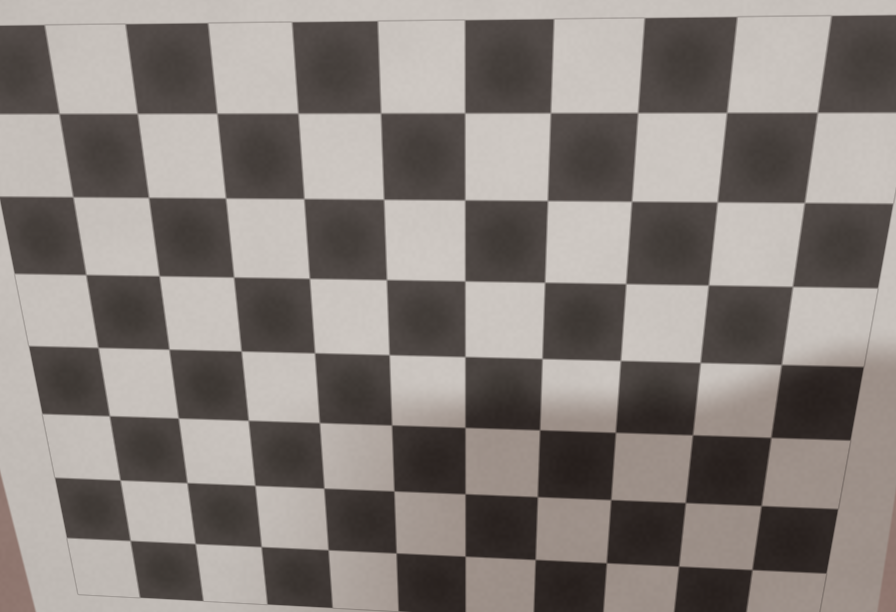
Give the GLSL for this pattern, as a Shadertoy shader.

```glsl
// A printed checkerboard, 11 by 8 squares, seen at a slant on a sheet of paper.
// A homography carries the canvas into board units, where triangle waves give the
// squares; a soft shadow, uneven ink and faint paper mottling are laid on top.

const vec2 BOARD_SIZE = vec2(11.0, 8.0);
const vec3 PAPER_LIT = vec3(0.785, 0.762, 0.742);
const vec3 PAPER_SHADE = vec3(0.615, 0.565, 0.535);
const vec3 INK_EDGE = vec3(0.320, 0.292, 0.280);
const vec3 INK_CORE = vec3(0.250, 0.228, 0.212);
const vec3 INK_SHADE = vec3(0.160, 0.132, 0.122);
const vec3 TABLE = vec3(0.560, 0.465, 0.435);

float hash(vec2 p) {
    vec3 q = fract(p.xyx * 0.1031);
    q += dot(q, q.yzx + 33.33);
    return fract((q.x + q.y) * q.z);
}

float valueNoise(vec2 p) {
    vec2 cell = floor(p), f = fract(p);
    f = f * f * (3.0 - 2.0 * f);
    float low = mix(hash(cell), hash(cell + vec2(1, 0)), f.x);
    float high = mix(hash(cell + vec2(0, 1)), hash(cell + vec2(1, 1)), f.x);
    return mix(low, high, f.y);
}

// Canvas position (0 to 1, y down) to board units, one unit per square.
vec2 canvasToBoard(vec2 p) {
    mat3 view = mat3(0.7737, -0.0166, -0.0796,
                     0.1102,  0.8844,  0.2112,
                     0.0664,  0.1863,  1.0);
    vec3 q = inverse(view) * vec3(p, 1.0);
    return 1.0 + q.xy / q.z * vec2(9.0, 6.0);
}

// Ink coverage: product of two soft square waves, cut to the board's extent.
float checker(vec2 b, vec2 blur) {
    vec2 wave = 0.5 - abs(mod(b + 0.5, 2.0) - 1.0);
    vec2 side = clamp(wave / blur, -1.0, 1.0);
    vec2 inside = smoothstep(-blur, blur, b) * smoothstep(-blur, blur, BOARD_SIZE - b);
    return (0.5 + 0.5 * side.x * side.y) * inside.x * inside.y;
}

// Shadow over the lower right; its upper edge climbs toward the right.
float castShadow(vec2 p) {
    float edge = 0.655 - 0.085 * smoothstep(0.75, 0.97, p.x);
    float below = smoothstep(-0.035, 0.04, p.y - edge);
    return below * smoothstep(0.25, 0.56, p.x + 0.15 * (p.y - 0.8));
}

// Sheet coverage: the table shows past two slanted edges near the bottom.
float sheet(vec2 p, float blur) {
    float left = p.x - 0.174 * (p.y - 0.77);
    float right = 1.0 - p.x - 0.104 * (p.y - 0.80);
    return smoothstep(-blur, blur, min(left, right));
}

// Ink is paler near the rim of each square and near the top of the sheet.
vec3 inkColour(vec2 b, vec2 p, float shadow) {
    vec2 fromCentre = abs(fract(b) - 0.5);
    float rim = smoothstep(0.12, 0.5, length(fromCentre));
    float top = 1.0 - smoothstep(0.1, 0.75, p.y);
    float tone = rim * 0.65 + top * 0.35 + 0.16 * (hash(floor(b) + 7.0) - 0.5);
    return mix(mix(INK_CORE, INK_EDGE, tone), INK_SHADE + 0.02 * rim, shadow);
}

vec3 paperColour(vec2 p, float shadow) {
    vec2 off = p - vec2(0.55, 0.35);
    vec3 lit = PAPER_LIT + 0.015 - 0.09 * dot(off, off);
    return mix(lit, PAPER_SHADE, shadow);
}

void mainImage(out vec4 fragColor, in vec2 fragCoord) {
    vec2 p = fragCoord / iResolution.xy;
    p.y = 1.0 - p.y;
    vec2 board = canvasToBoard(p);
    vec2 blur = 0.008 + 0.6 * fwidth(board);
    float shadow = castShadow(p);

    // Print on paper, paper on table
    vec3 print = mix(paperColour(p, shadow), inkColour(board, p, shadow), checker(board, blur));
    vec3 colour = mix(TABLE, print, sheet(p, 0.001 + 0.7 / iResolution.x));

    // Broad mottling and fine grain
    vec2 q = p * vec2(iResolution.x / iResolution.y, 1.0);
    colour += 0.016 * (valueNoise(q * 14.0) - 0.5) + 0.014 * (valueNoise(q * 170.0) - 0.5);
    fragColor = vec4(clamp(colour, 0.0, 1.0), 1.0);
}
```
